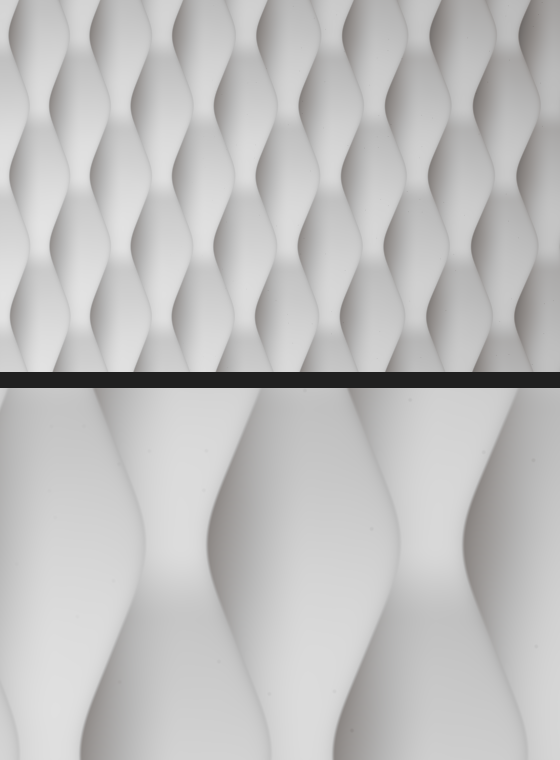
Top: the whole. Bottom: its middle third, enlarged.
Write a Shadertoy shader that draws this pattern.

```glsl
#define FIRST_RIDGE 0.051    // x of ridge 0, in canvas heights
#define RIDGE_STEP 0.108     // ridge spacing at the left
#define STEP_GROWTH 0.000543 // widening of the spacing to the right
#define KEYSTONE 0.0146      // narrowing toward the bottom
#define ROW_PERIOD 0.3775    // height of one full wave
#define ROW_START 0.096      // depth of the first crest below the top
#define SWING 0.257          // ridge swing, in spacings
#define SIDE_SHADE 0.21
#define NECK_SHADE 0.105
#define RIM_SHADE 0.075
#define SPECK_GRID 34.0

const float TAU = 6.2831853;

vec2 hash2(vec2 p) {
    p = vec2(dot(p, vec2(127.1, 311.7)), dot(p, vec2(269.5, 183.3)));
    return fract(sin(p) * 43758.5);
}

// Alternates +1 and -1 for even and odd indices
float parity(float index) {
    return 1.0 - 2.0 * mod(index, 2.0);
}

// Position of a ridge in units of ridge spacing; the harmonic straightens its flanks
float ridge(float index, float row) {
    float wave = (cos(TAU * row) + 0.045 * cos(3.0 * TAU * row)) / 1.045;
    return index - parity(index) * SWING * wave;
}

// Horizontal position to ridge index, with perspective spacing
float ridgeCoord(vec2 p, float depth) {
    const float pivot = 0.35;
    float x = pivot + (p.x - pivot) * (1.0 + KEYSTONE * (depth - ROW_START));
    float d = x - FIRST_RIDGE;
    float root = sqrt(RIDGE_STEP * RIDGE_STEP + 4.0 * STEP_GROWTH * d);
    return 2.0 * d / (RIDGE_STEP + root);
}

// Relief shading of one strip, relative to its lit surface
float stripShade(float index, float u, float row) {
    float phase = fract(row + 0.25 + 0.25 * parity(index)); // 0 at each neck
    float bulge = 0.5 - 0.5 * cos(TAU * phase);
    float left = max(u - ridge(index, row), 0.0);
    float right = max(ridge(index + 1.0, row) - u, 0.0);
    float across = u - index - 0.5;

    // Each bulge brightens downward, then falls off softly below its neck
    float lift = smoothstep(0.0, 0.9, phase) + 1.0 - smoothstep(0.0, 0.19, phase);
    float shade = -NECK_SHADE * (1.0 - min(lift, 1.0));

    // Left flank turns away from the light; rims are rounded over
    float flank = 1.0 - smoothstep(-0.8, 0.05, across);
    shade -= SIDE_SHADE * flank * (0.35 + 0.65 * bulge);
    shade -= RIM_SHADE * (0.4 + 0.6 * bulge) * exp(-left / 0.11);
    shade -= RIM_SHADE * exp(-right / 0.05);
    return shade;
}

// Sparse round specks, one candidate per cell
float specks(vec2 p) {
    vec2 cell = floor(p * SPECK_GRID);
    vec2 seed = hash2(cell);
    float d = length(fract(p * SPECK_GRID) - 0.2 - 0.6 * seed);
    float present = step(0.9, hash2(cell + 17.0).x);
    return present * (1.0 - smoothstep(0.02, 0.09, d));
}

// Faint plaster unevenness
float mottling(vec2 p) {
    float sum = 0.0;
    float weight = 0.5;
    for (int i = 0; i < 4; i++) {
        sum += weight * sin(p.x * 23.0 + 1.7 * sin(p.y * 15.0)) * sin(p.y * 19.0 + p.x * 7.0);
        p = mat2(0.8, 0.6, -0.6, 0.8) * p * 1.9 + 0.7;
        weight *= 0.55;
    }
    return sum;
}

void mainImage(out vec4 fragColor, in vec2 fragCoord) {
    vec2 p = fragCoord / iResolution.y;
    vec2 uv = fragCoord / iResolution.xy;
    float depth = 1.0 - p.y;
    float row = (depth - ROW_START) / ROW_PERIOD;
    float u = ridgeCoord(p, depth);
    float base = floor(u);
    float soft = max(fwidth(u), 0.018);

    // Layer neighbouring strips with smoothed borders
    float shade = stripShade(base - 1.0, u, row);
    for (int i = 0; i < 2; i++) {
        float index = base + float(i);
        float edge = ridge(index, row);
        float cover = smoothstep(-soft, soft, u - edge);
        shade = mix(shade, stripShade(index, u, row), cover);
    }

    // Room light fading to the right and to the top
    float light = 0.89 - 0.12 * pow(uv.x, 2.2);
    light -= 0.05 * smoothstep(0.45, 1.0, uv.y);
    light -= 0.02 * uv.x * (1.0 - smoothstep(0.0, 0.4, uv.y));

    float value = light + shade + 0.004 * mottling(p);
    value -= 0.035 * specks(p) * smoothstep(0.2, 0.6, uv.x);

    // Shadows turn slightly warm
    float warmth = 1.0 - smoothstep(0.5, 0.74, value);
    vec3 color = value * mix(vec3(1.0), vec3(1.0, 0.965, 0.945), warmth);
    fragColor = vec4(color, 1.0);
}
```
